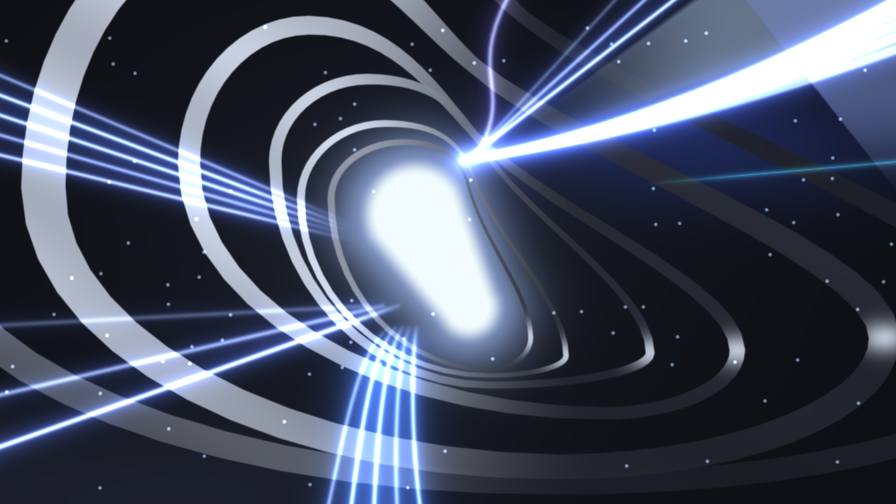
Write a WebGL 2 fragment shader that draws this background.

```glsl
#version 300 es
precision highp float;
uniform vec2 u_resolution;
out vec4 fragColor;

float hash(vec2 cell) {
  return fract(sin(dot(cell, vec2(127.1, 311.7))) * 43758.545);
}

// Distance to a line whose half width runs from wa to wb
float taper(vec2 p, vec2 a, vec2 b, float wa, float wb) {
  vec2 ab = b - a;
  float t = clamp(dot(p - a, ab) / dot(ab, ab), 0.0, 1.0);
  return length(p - a - ab * t) - mix(wa, wb, t);
}

// Distance to a tapered cubic curve
float curve(vec2 p, vec2 a, vec2 b, vec2 c, vec2 d, float wa, float wb) {
  float nearest = 1e5;
  vec2 last = a;
  for (int i = 1; i <= 14; i++) {
    float t = float(i) / 14.0, s = 1.0 - t;
    vec2 next = s * s * s * a + 3.0 * s * t * (s * b + t * c) + t * t * t * d;
    nearest = min(nearest, taper(p, last, next, mix(wa, wb, t - 1.0 / 14.0), mix(wa, wb, t)));
    last = next;
  }
  return nearest;
}

// Quarter ellipse leaving a vertically and reaching b horizontally
float quarter(vec2 p, vec2 a, vec2 b, float wa, float wb) {
  return curve(p, a, vec2(a.x, mix(a.y, b.y, 0.55)), vec2(mix(b.x, a.x, 0.55), b.y), b, wa, wb);
}

// Metal hoop, pinched at the neck and pulled out to the right
void hoop(inout vec3 color, vec2 p, vec2 left, vec2 top, vec2 neck, vec2 right, vec2 bottom, float w, float light) {
  vec2 pull = 0.25 * (right - neck) - vec2(0.0, 4.0);
  float d = quarter(p, left, top, w, 0.85 * w);
  d = min(d, quarter(p, left, bottom, w, 0.55 * w));
  d = min(d, quarter(p, right, bottom, 0.7 * w, 0.55 * w));
  d = min(d, curve(p, top, vec2(mix(top.x, neck.x, 0.5), top.y), neck - 0.6 * pull, neck, 0.85 * w, 0.35 * w));
  d = min(d, curve(p, neck, neck + pull, right + vec2(0.0, 0.3 * (neck.y - right.y)), right, 0.35 * w, 0.7 * w));
  float shine = mix(0.88, 0.1, smoothstep(62.0, 118.0, p.x)) * light;
  shine *= 0.72 + 0.28 * smoothstep(10.0, 55.0, p.y) + 0.08 * sin(p.y * 0.17 + p.x * 0.11);
  vec2 toGleam = (p - right) / vec2(5.0, 3.2);
  shine += 0.8 * exp(-dot(toGleam, toGleam));
  vec3 metal = mix(vec3(0.08, 0.09, 0.12), vec3(0.88, 0.92, 0.99), clamp(shine, 0.0, 1.0));
  float aa = 60.0 / u_resolution.y + 0.12;
  color = mix(color, metal, 0.92 * (1.0 - smoothstep(-aa, aa, d)));
}

// Light trail with a white core and a coloured glow
vec3 trail(float d, float width, vec3 tint) {
  d = max(d, 0.0);
  return vec3(0.75, 0.82, 0.95) * exp(-d * d / (width * width)) + tint * exp(-d / (3.0 * width));
}

void main() {
  // Canvas height is 100 units
  vec2 p = gl_FragCoord.xy * 100.0 / u_resolution.y;
  vec3 blue = vec3(0.2, 0.28, 0.62);

  // Dark tunnel with a navy haze
  vec3 color = vec3(0.045, 0.05, 0.065);
  color += vec3(0.05, 0.08, 0.23) * exp(-dot((p - vec2(140, 72)) / vec2(40, 13), (p - vec2(140, 72)) / vec2(40, 13)));
  color += vec3(0.07, 0.085, 0.12) * exp(-length((p - vec2(75, 52)) / vec2(50, 38)));
  color += vec3(0.05, 0.06, 0.09) * smoothstep(30.0, 0.0, p.y) * smoothstep(130.0, 30.0, p.x);

  // Halo of the core
  float core = taper(p, vec2(82.5, 57.5), vec2(93.0, 39.0), 9.2, 5.2);
  color += vec3(0.43, 0.5, 0.64) * exp(-pow(max(core, 0.0) / 7.5, 1.6));

  // Nested hoops
  hoop(color, p, vec2(-14, 54), vec2(46, 146), vec2(104, 96.5), vec2(208, 31), vec2(111, 4), 3.8, 0.5);
  hoop(color, p, vec2(8.6, 63), vec2(48, 116), vec2(94, 87), vec2(175.5, 33), vec2(111, 7.4), 4.4, 0.95);
  hoop(color, p, vec2(37.5, 67.6), vec2(61.3, 95), vec2(94, 73.5), vec2(146.3, 30.5), vec2(120, 18), 2.2, 1.0);
  hoop(color, p, vec2(54.6, 68), vec2(73, 84.3), vec2(95, 71.7), vec2(129, 30), vec2(97, 23.6), 1.25, 1.0);
  hoop(color, p, vec2(59.7, 60.6), vec2(76.4, 75.5), vec2(93.7, 65.3), vec2(112.3, 29.4), vec2(97, 25.5), 0.8, 1.1);
  hoop(color, p, vec2(65.7, 60.6), vec2(80, 71.8), vec2(93, 63), vec2(105.3, 33), vec2(97, 26.8), 0.7, 0.75);

  // Translucent fan and corner pane
  vec2 ray = p - vec2(95, 68.5);
  float angle = atan(ray.y, ray.x);
  float fan = smoothstep(0.27, 0.36, angle) * smoothstep(0.65, 0.62, angle) * smoothstep(5.0, 50.0, ray.x);
  color = mix(color, vec3(0.48, 0.55, 0.65), 0.8 * fan);
  float pane = smoothstep(-0.3, 0.3, dot(p - vec2(148, 100), vec2(0.785, 0.62)));
  color = mix(color, vec3(0.43, 0.5, 0.72), 0.62 * pane * smoothstep(58.0, 82.0, p.y));

  // Trails from the left, from the right and down from the core
  for (int i = 0; i < 5; i++) {
    float k = float(i);
    float strength = 0.45 + 0.5 * hash(vec2(k, 3.0));
    float d = taper(p, vec2(-1.0, 85.5 - 4.0 * k), vec2(70.0, 55.5 - 0.8 * k), 0.0, 0.0);
    color += trail(d, 0.4, blue) * strength * smoothstep(72.0, 45.0, p.x);
    d = curve(p, vec2(92, 68.2), vec2(115, 71.0 + 0.4 * k), vec2(145, 78.0 + k), vec2(180, 91.0 + 2.5 * k), 0.0, 0.5);
    color += trail(d, 0.5, blue) * (0.4 + 0.5 * strength);
    d = curve(p, vec2(77.0 + 1.4 * k, 35), vec2(71.0 + 2.7 * k, 30), vec2(68.5 + 3.2 * k, 15), vec2(65.0 + 4.6 * k, -1), 0.0, 0.0);
    color += trail(d, 0.45, vec3(0.2, 0.38, 0.75)) * strength * smoothstep(37.0, 28.0, p.y);
  }
  for (int i = 0; i < 3; i++) {
    float k = float(i);
    float d = taper(p, vec2(-1.0, 11.0 + 8.6 * k + 1.8 * k * k), vec2(79.0 - 3.0 * k, 39.3), 0.0, 0.0);
    color += trail(d, 0.5, blue) / (1.0 + 0.8 * k * k) * smoothstep(83.0, 65.0, p.x);
    d = taper(p, vec2(93, 68.5), vec2(123.0 + 6.0 * k, 101), 0.0, 0.0);
    color += trail(d, 0.4, blue) * (0.25 + 0.3 * k);
  }
  float wisp = curve(p, vec2(101, 101), vec2(93, 86), vec2(101, 83), vec2(96, 72), 0.0, 0.0);
  color += trail(wisp, 0.5, vec3(0.3, 0.25, 0.6)) * 0.55;
  float teal = taper(p, vec2(126, 63.3), vec2(179, 68), 0.0, 0.0);
  color += vec3(0.12, 0.4, 0.48) * exp(-teal * 2.5) * smoothstep(125.0, 150.0, p.x);

  // Blue curtain under the core
  color += vec3(0.1, 0.16, 0.36) * exp(-pow((p.x - 76.0) / 9.0, 2.0)) * smoothstep(37.0, 25.0, p.y);

  // Drifting sparks
  vec2 cell = floor(p / 6.0);
  vec2 spot = (cell + 0.2 + 0.6 * vec2(hash(cell), hash(cell + 17.0))) * 6.0;
  float spark = step(0.8, hash(cell + 41.0)) * smoothstep(0.55, 0.1, length(p - spot));
  color += vec3(0.4, 0.48, 0.58) * spark;

  // White core
  color = mix(color, vec3(0.95, 0.99, 1.0), smoothstep(2.4, -1.6, core));
  fragColor = vec4(min(color, 1.0), 1.0);
}
```
